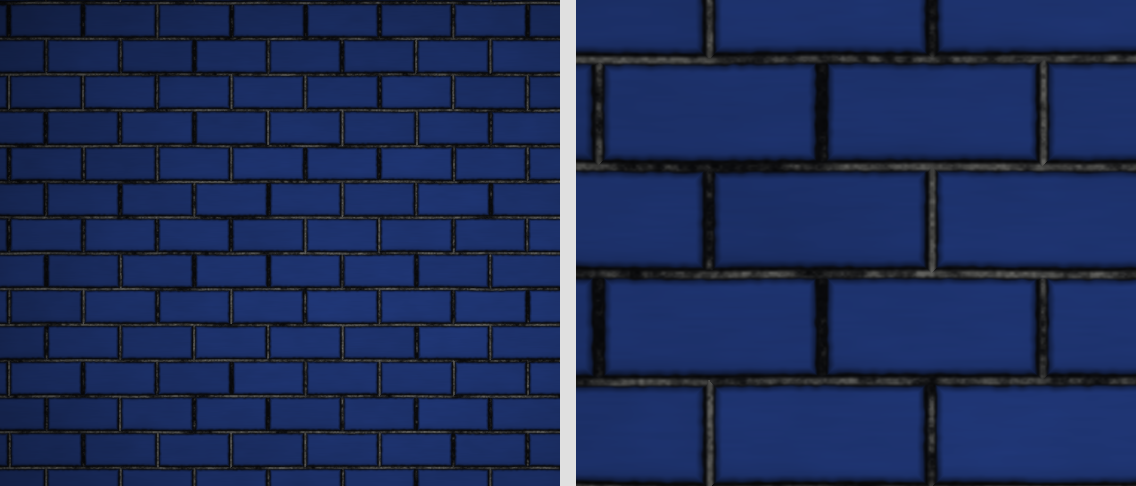
Left: the whole. Right: its middle third, enlarged.
Give the GLSL for this texture, as a WebGL 1 fragment shader.

```glsl
precision highp float;

uniform vec2 u_resolution;

float hash(vec2 p) {
  vec3 q = fract(p.xyx * 0.1031);
  q += dot(q, q.yzx + 33.33);
  return fract((q.x + q.y) * q.z);
}

float noise(vec2 p) {
  vec2 i = floor(p), f = fract(p);
  f *= f * (3.0 - 2.0 * f);
  return mix(mix(hash(i), hash(i + vec2(1.0, 0.0)), f.x),
             mix(hash(i + vec2(0.0, 1.0)), hash(i + 1.0), f.x), f.y);
}

float fbm(vec2 p) {
  float sum = 0.0, amp = 0.5;
  for (int i = 0; i < 3; i++) {
    sum += amp * noise(p);
    p = p * 2.03 + 17.1;
    amp *= 0.5;
  }
  return sum / 0.875;
}

void main() {
  vec2 uv = gl_FragCoord.xy / u_resolution;

  // Wall space: one unit is one course high, y runs downward
  vec2 wall = vec2(uv.x * 15.67, (1.0 - uv.y) * 13.59 - 0.075);
  float pixel = 15.67 / u_resolution.x;
  float course = floor(wall.y);
  float brickWidth = 2.0714;
  float column = (wall.x - 0.255) / brickWidth - 0.5 * mod(course, 2.0);
  vec2 brick = vec2(floor(column), course);
  vec2 joint = floor(vec2(column, wall.y) + 0.5);

  // Signed offsets from the nearest upright and level joint
  vec2 offset = vec2((column - joint.x) * brickWidth, wall.y - joint.y);
  offset.x += 0.025 * (hash(vec2(joint.x, course) + 40.0) - 0.5);
  offset.y += 0.02 * (noise(vec2(wall.x * 0.8, joint.y * 7.0)) - 0.5);
  vec2 inset = abs(offset) - vec2(0.058, 0.056);
  float edge = min(inset.x, inset.y) + 0.016 * (noise(wall * 13.0) - 0.5);

  // Glazed faces with slight tone changes and dark rims
  vec3 glaze = vec3(0.112, 0.193, 0.42);
  glaze *= 0.96 + 0.08 * hash(brick + 90.0);
  glaze *= 0.95 + 0.10 * fbm(wall * vec2(1.2, 2.0) + brick * 5.0);
  glaze *= 0.985 + 0.03 * noise(wall * vec2(3.0, 28.0));
  glaze *= mix(0.55, 1.0, smoothstep(-0.01, 0.075, edge));
  glaze *= 1.0 - 0.13 * smoothstep(0.25, 0.0, -offset.y) * step(offset.y, 0.0);

  // Black joints with broken grey streaks along their middle
  float grain = fbm(wall * vec2(9.0, 11.0) + 60.0);
  float levelWear = fbm(vec2(wall.x * 1.4, joint.y * 9.0));
  float levelStreak = smoothstep(0.055, 0.008, abs(offset.y - 0.012))
    * smoothstep(0.18, 0.72, 0.55 * levelWear + 0.45 * grain);
  float uprightWear = hash(vec2(joint.x, course) + 13.0);
  float uprightStreak = smoothstep(0.05, 0.006, abs(offset.x - 0.01))
    * smoothstep(0.25, 0.75, 0.45 * uprightWear + 0.55 * grain);
  uprightStreak *= step(inset.x, inset.y);
  float streak = max(levelStreak, uprightStreak);
  vec3 mortar = mix(vec3(0.035, 0.037, 0.045), vec3(0.31, 0.31, 0.30), streak);
  mortar *= 0.75 + 0.5 * noise(wall * 24.0);

  // Light falls off toward the left and the top
  vec2 away = uv - vec2(0.68, 0.42);
  float light = 1.04 - dot(away * away, vec2(0.6, 0.62));

  float blur = max(pixel, 0.018);
  vec3 color = mix(mortar, glaze, smoothstep(-blur, blur, edge));
  gl_FragColor = vec4(color * light, 1.0);
}
```
